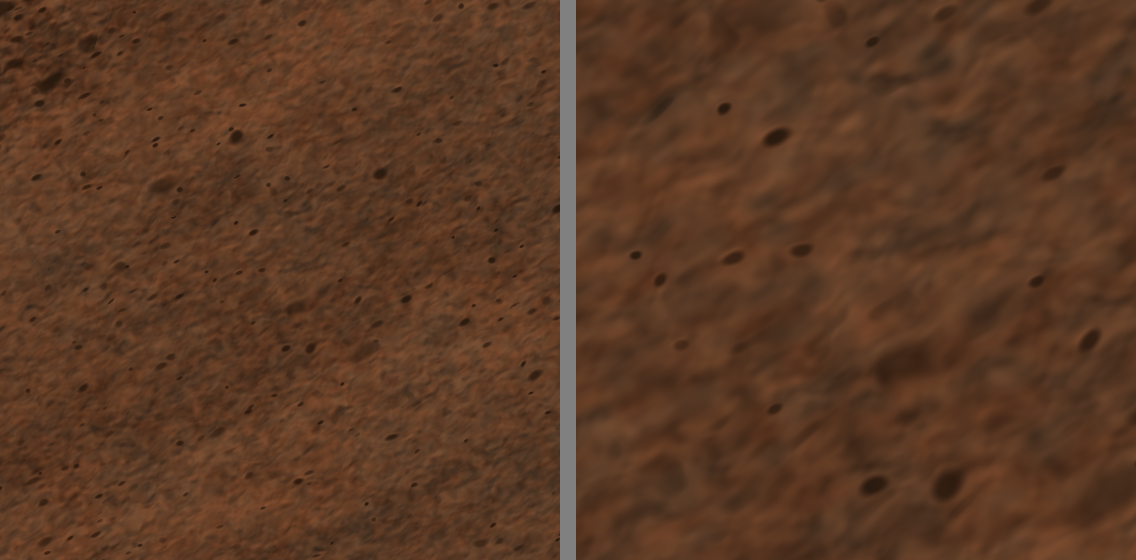
Left, the full canvas; right, a detail of the centre.
Give the GLSL for this texture, as a WebGL 2 fragment shader.

```glsl
#version 300 es
precision highp float;
// Wind-swept brown soil: broad slanted bands from layered sines, short
// stretched grains from value noise, and dark pits with pale lips scattered
// by jittered cells. Everything is laid out along one wind direction.

uniform vec2 u_resolution;
out vec4 fragColor;

const vec3 SOIL = vec3(0.366, 0.232, 0.147);
const vec3 PIT = vec3(0.120, 0.070, 0.035);
const vec3 RUST_SHIFT = vec3(0.026, -0.008, -0.018);
const float WIND_ANGLE = 0.47;
const vec2 GRAIN_FREQ = vec2(62.0, 125.0);   // along and across the wind
const float BAND_AMOUNT = 0.055;
const float MOTTLE_AMOUNT = 0.13;
const float GRAIN_AMOUNT = 0.25;
const float FLECK_AMOUNT = 0.24;
const float LIP_AMOUNT = 0.16;
const vec2 ROUGH_CENTER = vec2(0.02, 0.96);  // stony corner
const float ROUGH_RADIUS = 0.30;

// Integer hash of a cell, 0 to 1
float hash(vec2 cell, uint seed) {
  uvec2 c = uvec2(ivec2(cell));
  uint h = c.x * 1597u ^ c.y * 51749u ^ seed * 7919u;
  h = (h ^ (h >> 15)) * 739391u;
  h = (h ^ (h >> 13)) * 496789u;
  h ^= h >> 16;
  return float(h & 65535u) / 65535.0;
}

// Smooth value noise, -1 to 1
float noise(vec2 p, uint seed) {
  vec2 i = floor(p), f = fract(p);
  f = f * f * (3.0 - 2.0 * f);
  float low = mix(hash(i, seed), hash(i + vec2(1, 0), seed), f.x);
  float high = mix(hash(i + vec2(0, 1), seed), hash(i + vec2(1, 1), seed), f.x);
  return 2.0 * mix(low, high, f.y) - 1.0;
}

mat2 rotation(float a) {
  return mat2(cos(a), -sin(a), sin(a), cos(a));
}

// Broad light and dark bands across the wind
float bands(vec2 q) {
  float v = q.y + 0.05 * noise(q * vec2(2.5, 5.0), 1u);
  return cos(10.3 * (v + 0.06)) + 0.7 * cos(19.6 * (v + 0.06))
       + 0.8 * noise(q * vec2(3.0, 16.0), 2u);
}

// Scattered pits: x is the dark hollow, y the lit lip above it
vec2 pits(vec2 q, float freq, float chance, uint seed) {
  vec2 p = q * freq, home = floor(p), result = vec2(0);
  for (int y = -1; y <= 1; y++) {
    for (int x = -1; x <= 1; x++) {
      vec2 cell = home + vec2(x, y);
      if (hash(cell, seed) > chance) continue;
      vec2 jitter = vec2(hash(cell, seed + 1u), hash(cell, seed + 2u));
      float size = hash(cell, seed + 3u);
      float radius = mix(0.12, 0.30, size * size);
      float stretch = mix(1.2, 2.4, hash(cell, seed + 4u));
      vec2 d = p - cell - jitter;
      float hollow = length(d * vec2(1.0 / stretch, 1.0));
      vec2 e = d - vec2(-0.3, 0.9) * radius;
      float lip = length(e * vec2(0.8 / stretch, 1.4));
      float depth = mix(0.45, 0.95, hash(cell, seed + 5u));
      result.x = max(result.x, depth * smoothstep(1.4, 0.45, hollow / radius));
      result.y = max(result.y, smoothstep(1.2, 0.3, lip / radius));
    }
  }
  return result;
}

void main() {
  vec2 uv = gl_FragCoord.xy / min(u_resolution.x, u_resolution.y);
  vec2 q = rotation(WIND_ANGLE) * uv;
  vec2 warp = vec2(noise(uv * 38.0, 3u), noise(uv * 38.0, 4u));
  vec2 g = q + 0.004 * warp;
  float rough = smoothstep(ROUGH_RADIUS, 0.05, length(uv - ROUGH_CENTER));

  // Mottling and grain
  float mottle = 0.6 * noise(q * vec2(9.0, 26.0), 5u)
               + 0.4 * noise(g * vec2(26.0, 60.0), 6u);
  float grain = 0.65 * noise(g * GRAIN_FREQ, 7u)
              + 0.35 * noise(rotation(0.2) * g * GRAIN_FREQ.yx * vec2(1.0, 3.6), 8u);
  float fleck = smoothstep(0.35, 0.85, noise(rotation(0.12) * g * vec2(52.0, 105.0), 9u));
  float patchy = 0.55 + 0.45 * noise(q * vec2(5.0, 11.0), 10u);

  float tone = 1.0 + BAND_AMOUNT * bands(q) + MOTTLE_AMOUNT * mottle
             + GRAIN_AMOUNT * grain * (1.0 + 0.5 * rough)
             - FLECK_AMOUNT * fleck * patchy;

  // Small pits everywhere, larger ones mostly in the stony corner
  vec2 small = pits(g, 46.0, 0.05 + 0.07 * patchy + 0.15 * rough, 20u);
  vec2 large = pits(g + 0.003 * warp.yx, 21.0, 0.025 + 0.35 * rough, 40u);
  float hollow = max(small.x, large.x);
  float lip = max(0.6 * small.y, large.y) * (1.0 - hollow);
  tone += LIP_AMOUNT * lip;

  // Rust and olive tints
  float tint = 0.6 * noise(g * vec2(48.0, 80.0), 11u) + 0.4 * noise(q * 7.0, 12u);
  vec3 color = SOIL * tone + RUST_SHIFT * tint;
  color = mix(color, PIT, 0.85 * hollow);
  fragColor = vec4(clamp(color, 0.0, 1.0), 1.0);
}
```
